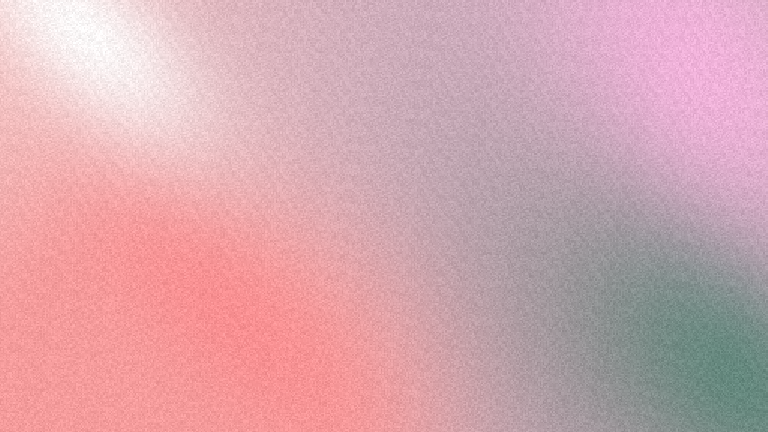
Write a WebGL 2 fragment shader that draws this background.

```glsl
#version 300 es
precision highp float;

uniform vec2 u_resolution;
out vec4 fragColor;

float hash(vec2 p) {
    return fract(sin(dot(p, vec2(12.9898, 78.233))) * 43758.5453);
}

// Soft tilted ellipse: one at its centre, fading to zero
float glow(vec2 p, vec2 center, float angle, vec2 radii) {
    float c = cos(angle), s = sin(angle);
    vec2 q = mat2(c, -s, s, c) * (p - center) / radii;
    return exp(-dot(q, q));
}

void main() {
    vec2 p = gl_FragCoord.xy / u_resolution.y;
    p.x *= 1.7778 * u_resolution.y / u_resolution.x;

    // Blush to mauve base
    vec3 color = mix(vec3(0.95, 0.75, 0.75), vec3(0.81, 0.68, 0.74),
                     smoothstep(0.0, 1.25, p.x + 0.25 * (p.y - 0.5)));

    // Grey shade with a deep green core, lower right
    color = mix(color, vec3(0.59, 0.57, 0.58), 0.95 * glow(p, vec2(1.55, 0.16), -0.75, vec2(0.62, 0.42)));
    color = mix(color, vec3(0.37, 0.53, 0.48), 0.95 * glow(p, vec2(1.71, 0.15), -0.9, vec2(0.38, 0.22)));

    // Orchid light, upper right
    color = mix(color, vec3(0.95, 0.70, 0.86), 0.95 * glow(p, vec2(1.62, 0.85), -0.9, vec2(0.46, 0.28)));

    // Wide coral field with a warmer diagonal streak
    float field = glow(p, vec2(0.36, 0.06), -0.25, vec2(0.68, 0.56));
    color = mix(color, vec3(0.96, 0.61, 0.61), smoothstep(0.08, 0.75, field));
    color = mix(color, vec3(0.98, 0.55, 0.56), 0.8 * glow(p, vec2(0.54, 0.26), -0.75, vec2(0.36, 0.15)));

    // White beam, upper left
    color = mix(color, vec3(0.98, 0.97, 0.97), glow(p, vec2(0.19, 0.93), -0.75, vec2(0.35, 0.155)));

    // Fine film grain
    vec2 cell = floor(p * 288.0);
    float grain = hash(cell) + hash(cell + 37.0) - 1.0;
    color += 0.06 * grain;

    fragColor = vec4(clamp(color, 0.0, 1.0), 1.0);
}
```
